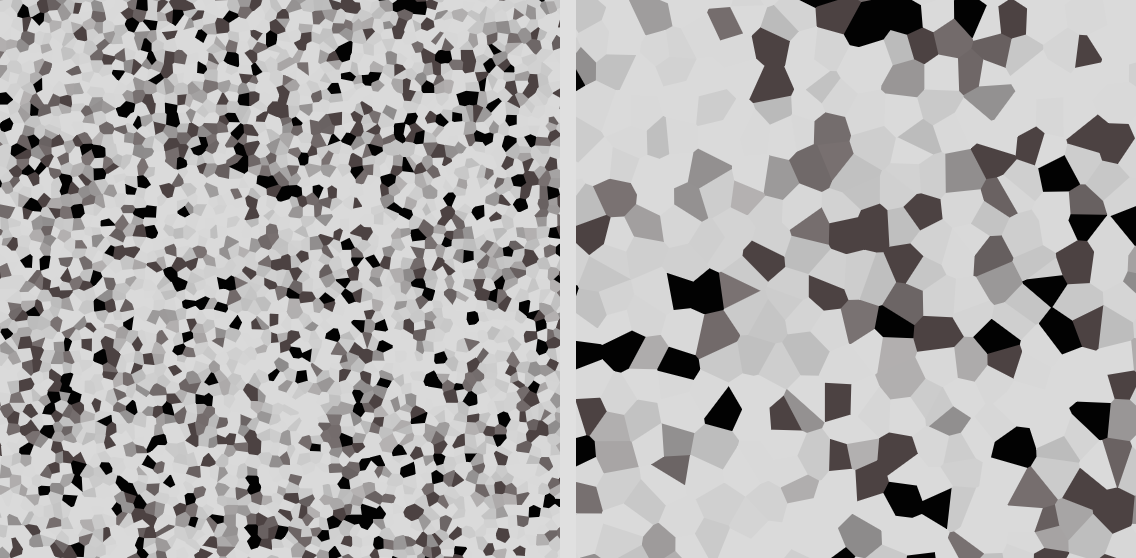
Left: the whole. Right: its middle third, enlarged.
Give the GLSL for this texture, as a WebGL 1 fragment shader.

```glsl
precision highp float;
// Speckled stone chips: a jittered cellular mosaic of pale, grey, brown and black grains.

#define CELLS 54.0        // grains across the canvas height
#define JITTER 0.90       // irregularity of the grains
#define CLUMP 0.9         // how strongly dark grains gather
#define CLUMP_SCALE 0.16  // clump frequency per grain
#define BLACK_END 0.070   // cumulative shares, dark to light
#define BROWN_END 0.155
#define TAUPE_END 0.245
#define GREY_END 0.365

uniform vec2 u_resolution;

vec2 hash2(vec2 p) {
  vec3 q = fract(vec3(p.xyx) * vec3(0.1031, 0.1030, 0.0973));
  q += dot(q, q.yzx + 33.33);
  return fract((q.xx + q.yz) * q.zy);
}

// Gradient noise, about -0.7 to 0.7
float cornerSlope(vec2 corner, vec2 offset) {
  float angle = 6.2832 * hash2(corner + 211.0).x;
  return dot(vec2(cos(angle), sin(angle)), offset);
}

float gradientNoise(vec2 p) {
  vec2 i = floor(p), f = p - i;
  vec2 s = f * f * f * (f * (f * 6.0 - 15.0) + 10.0);
  vec2 e = vec2(1.0, 0.0);
  float low = mix(cornerSlope(i, f), cornerSlope(i + e, f - e), s.x);
  float high = mix(cornerSlope(i + e.yx, f - e.yx), cornerSlope(i + e.xx, f - e.xx), s.x);
  return mix(low, high, s.y);
}

// Flat colour of one grain, picked by rank from dark to light
vec3 grainColor(vec2 id) {
  float density = 1.0 + CLUMP * gradientNoise(id * CLUMP_SCALE);
  float rank = hash2(id + 77.0).y * density;
  if (rank < BLACK_END) return vec3(0.008);
  if (rank < BROWN_END) return vec3(0.30, 0.26, 0.26);
  if (rank < TAUPE_END) {
    float t = (rank - BROWN_END) / (TAUPE_END - BROWN_END);
    return vec3(0.44, 0.41, 0.41) + 0.08 * (t - 0.5);
  }
  if (rank < GREY_END) {
    float t = (rank - TAUPE_END) / (GREY_END - TAUPE_END);
    return vec3(0.63, 0.62, 0.62) + 0.16 * (t - 0.5);
  }
  float t = clamp((rank - GREY_END) / (1.0 - GREY_END), 0.0, 1.0);
  return vec3(mix(0.73, 0.855, 1.0 - pow(1.0 - t, 4.0)));
}

void main() {
  vec2 p = gl_FragCoord.xy / u_resolution.y * CELLS + 20.0;
  float pixel = CELLS / u_resolution.y;
  vec2 base = floor(p);

  // Find the two nearest grain centres
  float nearest = 100.0, second = 100.0;
  vec2 nearestId = base, secondId = base;
  vec2 nearestPos = p, secondPos = p;
  for (int y = -2; y <= 2; y++) {
    for (int x = -2; x <= 2; x++) {
      vec2 id = base + vec2(float(x), float(y));
      vec2 pos = id + 0.5 + JITTER * (hash2(id) - 0.5);
      float d = dot(pos - p, pos - p);
      if (d < nearest) {
        second = nearest; secondId = nearestId; secondPos = nearestPos;
        nearest = d; nearestId = id; nearestPos = pos;
      } else if (d < second) {
        second = d; secondId = id; secondPos = pos;
      }
    }
  }

  // Blend across the shared border over one pixel
  float border = (second - nearest) / (2.0 * max(distance(nearestPos, secondPos), 0.001));
  float own = clamp(0.5 + border / pixel, 0.0, 1.0);
  vec3 color = mix(grainColor(secondId), grainColor(nearestId), own);
  gl_FragColor = vec4(color, 1.0);
}
```
